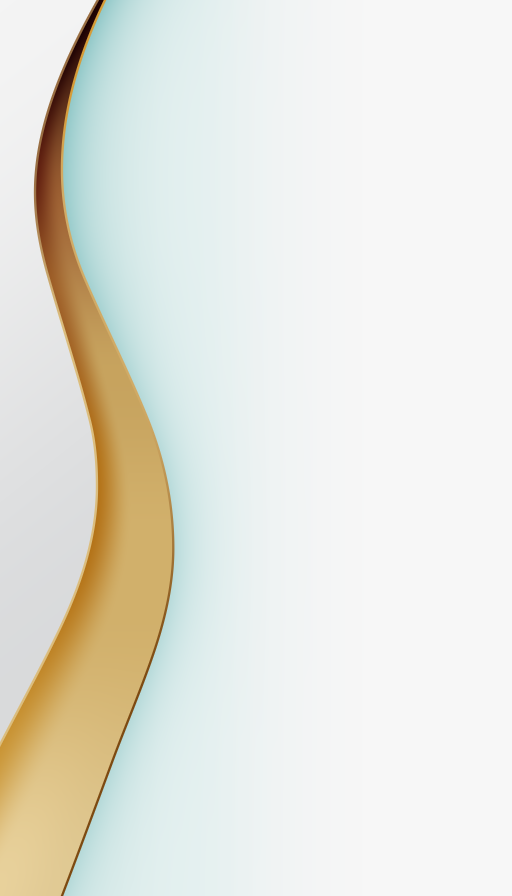
Write a WebGL 2 fragment shader that draws this background.

```glsl
#version 300 es
precision highp float;
// A curling golden ribbon with a teal glow on a pale background.
uniform vec2 u_resolution;
out vec4 outColor;

// Edge knots: height from the top, horizontal position, slope.
const vec3 LEFT_EDGE[8] = vec3[8](
  vec3(0.0, 0.109, -0.56), vec3(0.215, 0.039, 0.0), vec3(0.306, 0.053, 0.28),
  vec3(0.469, 0.1, 0.25), vec3(0.543, 0.108, 0.0), vec3(0.703, 0.066, -0.48),
  vec3(0.831, 0.0, -0.52), vec3(1.0, -0.088, -0.52));
const vec3 RIGHT_EDGE[8] = vec3[8](
  vec3(0.0, 0.117, -0.48), vec3(0.189, 0.069, 0.0), vec3(0.3125, 0.095, 0.43),
  vec3(0.469, 0.165, 0.4), vec3(0.612, 0.193, 0.0), vec3(0.729, 0.171, -0.34),
  vec3(0.85, 0.125, -0.37), vec3(1.0, 0.069, -0.38));

// Hermite curve through the knots: position and slope at height y.
vec2 curveAt(vec3 knots[8], float y) {
  vec3 a = knots[0], b = knots[1];
  for (int i = 1; i < 7; i++) {
    if (y > knots[i].x) { a = knots[i]; b = knots[i + 1]; }
  }
  float h = b.x - a.x, t = (y - a.x) / h, rise = b.y - a.y;
  float c2 = 3.0 * rise - h * (2.0 * a.z + b.z);
  float c3 = h * (a.z + b.z) - 2.0 * rise;
  return vec2(a.y + t * (h * a.z + t * (c2 + t * c3)),
              (h * a.z + t * (2.0 * c2 + 3.0 * t * c3)) / h);
}

float edgeDistance(vec2 p, vec2 curve) {
  return (p.x - curve.x) / sqrt(1.0 + curve.y * curve.y);
}

// Pale field that steps softly from mint to white, with a glow by the ribbon.
vec3 fieldColor(vec2 p, float d) {
  float band = p.x * 56.0;
  float x = (floor(band) + smoothstep(0.3, 1.0, fract(band))) / 56.0;
  vec3 c = mix(vec3(0.87, 0.93, 0.925), vec3(0.895, 0.942, 0.94), smoothstep(0.1, 0.21, x));
  c = mix(c, vec3(0.945, 0.955, 0.956), smoothstep(0.2, 0.33, x));
  c = mix(c, vec3(0.967), smoothstep(0.3, 0.41, x));
  float strength = mix(1.0, 0.55, smoothstep(0.15, 0.5, p.y));
  float reach = mix(0.034, 0.027, smoothstep(0.2, 0.5, p.y));
  return mix(c, vec3(0.56, 0.78, 0.78), strength * exp(-max(d, 0.0) / reach));
}

// Satin shading: a dark fold on the left turning into a bright body.
vec3 ribbonColor(float y, float t) {
  vec3 fold = mix(vec3(0.09, 0.0, 0.01), vec3(0.38, 0.12, 0.06), smoothstep(0.02, 0.21, y));
  fold = mix(fold, vec3(0.62, 0.37, 0.15), smoothstep(0.19, 0.33, y));
  fold = mix(fold, vec3(0.7, 0.44, 0.08), smoothstep(0.33, 0.53, y));
  fold = mix(fold, vec3(0.79, 0.58, 0.2), smoothstep(0.6, 0.86, y));
  vec3 body = mix(vec3(0.13, 0.01, 0.01), vec3(0.62, 0.38, 0.2), smoothstep(0.0, 0.24, y));
  body = mix(body, vec3(0.78, 0.64, 0.37), smoothstep(0.2, 0.42, y));
  body = mix(body, vec3(0.82, 0.69, 0.42), smoothstep(0.42, 0.6, y));
  body = mix(body, vec3(0.91, 0.82, 0.61), smoothstep(0.68, 1.0, y));
  vec3 c = mix(fold, body, smoothstep(-0.05, mix(0.9, 0.48, smoothstep(0.2, 0.5, y)), t));
  return c - 0.03 * smoothstep(0.5, 1.0, t) * smoothstep(0.7, 1.0, y);
}

void main() {
  vec2 uv = gl_FragCoord.xy / u_resolution;
  vec2 p = vec2(uv.x * 0.5703, 1.0 - uv.y);
  float pixel = 1.0 / u_resolution.y;
  vec2 leftCurve = curveAt(LEFT_EDGE, p.y), rightCurve = curveAt(RIGHT_EDGE, p.y);
  float dLeft = edgeDistance(p, leftCurve), dRight = edgeDistance(p, rightCurve);
  float t = clamp((p.x - leftCurve.x) / (rightCurve.x - leftCurve.x), 0.0, 1.0);

  // Grey panel, ribbon and field from left to right.
  vec3 panel = mix(vec3(0.955), vec3(0.85, 0.855, 0.86), smoothstep(0.0, 0.8, p.y + 0.8 * p.x));
  vec3 color = mix(panel, ribbonColor(p.y, t), clamp(dLeft / pixel + 0.5, 0.0, 1.0));
  color = mix(color, fieldColor(p, dRight), clamp(dRight / pixel + 0.5, 0.0, 1.0));

  // Thin metallic rims.
  vec3 leftRim = mix(vec3(0.6, 0.43, 0.26), vec3(0.86, 0.74, 0.49), smoothstep(0.18, 0.38, p.y));
  vec3 rightRim = mix(vec3(0.84, 0.61, 0.22), vec3(0.82, 0.67, 0.4), smoothstep(0.1, 0.22, p.y));
  rightRim = mix(rightRim, vec3(0.49, 0.29, 0.07), smoothstep(0.42, 0.78, p.y));
  color = mix(color, leftRim, clamp((0.0013 - abs(dLeft)) / pixel + 0.5, 0.0, 1.0));
  color = mix(color, rightRim, clamp((0.0013 - abs(dRight)) / pixel + 0.5, 0.0, 1.0));
  outColor = vec4(color, 1.0);
}
```
